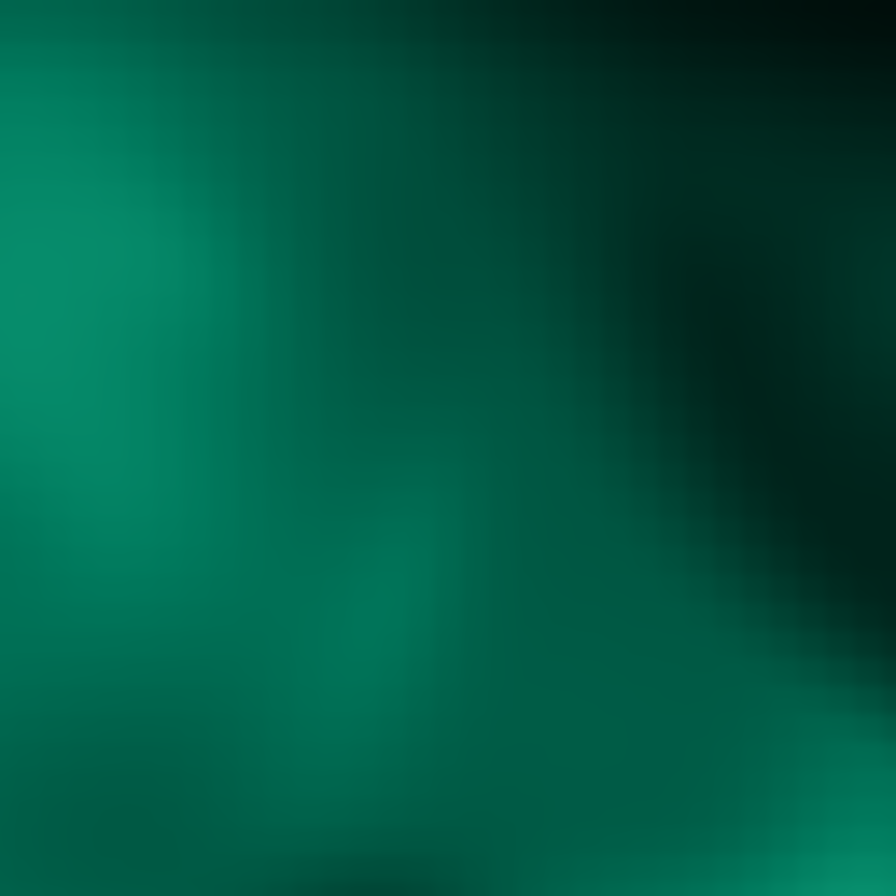
This background is drawn by a WebGL 1 fragment shader. Its source:

```glsl
precision highp float;

uniform vec2 u_resolution;

#define LEFT_LEVEL 0.47
#define RIGHT_LEVEL 0.33
#define SHADOW_DEPTH 0.20
#define TOP_FADE 0.08
#define CELL_COUNT 32.0
#define CELL_STRENGTH 0.5
#define EMERALD vec3(0.0, 1.0, 0.765)
#define HIGHLIGHT_TINT vec3(0.03, 0.0, 0.0)

// Soft elliptical glow, its long axis turned by angle
float glow(vec2 p, vec2 center, vec2 radius, float angle) {
  vec2 d = p - center;
  float c = cos(angle);
  float s = sin(angle);
  vec2 q = vec2(c * d.x + s * d.y, c * d.y - s * d.x) / radius;
  return exp(-dot(q, q));
}

// Shadow on the right, bounded by a curve that bends outward as it descends
float shadow(vec2 p) {
  float depth = 1.0 - p.y;
  float edge = 0.56 + 0.3 * depth + 0.55 * pow(depth, 4.0);
  float softness = mix(0.14, 0.23, smoothstep(0.7, 1.0, p.y));
  return smoothstep(-softness, softness, p.x - edge);
}

// Gentle stair steps along both axes
vec2 softCells(vec2 p) {
  vec2 cell = p * CELL_COUNT;
  vec2 t = fract(cell);
  vec2 stepped = smoothstep(0.25, 0.75, t);
  return (floor(cell) + mix(t, stepped, CELL_STRENGTH)) / CELL_COUNT;
}

float brightness(vec2 p) {
  float shade = shadow(p);
  float level = mix(LEFT_LEVEL, RIGHT_LEVEL, smoothstep(0.0, 0.6, p.x));

  // Left light and its rounded shoulder
  level += 0.08 * glow(p, vec2(0.03, 0.67), vec2(0.20, 0.22), 0.0);
  level += 0.045 * glow(p, vec2(0.20, 0.71), vec2(0.13, 0.08), -0.75);
  level += 0.03 * glow(p, vec2(0.15, 0.47), vec2(0.12, 0.13), 0.0);

  // Dimmer band through the upper middle
  level -= 0.045 * glow(p, vec2(0.46, 0.76), vec2(0.16, 0.22), 0.0);
  level -= 0.03 * glow(p, vec2(0.26, 0.92), vec2(0.14, 0.12), 0.0);

  // Slanted ridge below the center
  level += 0.07 * glow(p, vec2(0.41, 0.28), vec2(0.25, 0.11), 1.17);
  level += 0.03 * glow(p, vec2(0.46, 0.38), vec2(0.15, 0.06), 1.25);
  level += 0.025 * glow(p, vec2(0.24, 0.38), vec2(0.15, 0.15), 0.0);

  // Hollows along the lower edge
  level -= 0.11 * glow(p, vec2(0.08, 0.07), vec2(0.25, 0.20), 0.0);
  level -= 0.10 * glow(p, vec2(0.41, -0.02), vec2(0.14, 0.07), 0.0);
  level -= 0.03 * glow(p, vec2(0.0, 0.40), vec2(0.08, 0.10), 0.0);

  // Lower right light
  level += 0.03 * glow(p, vec2(0.64, 0.18), vec2(0.20, 0.18), 0.0);
  level += 0.15 * glow(p, vec2(0.98, 0.02), vec2(0.14, 0.20), 0.0);
  level += 0.10 * glow(p, vec2(0.85, -0.02), vec2(0.30, 0.07), 0.0);

  // Right shadow with faint light inside it
  level -= SHADOW_DEPTH * shade;
  level += 0.08 * glow(p, vec2(1.02, 0.67), vec2(0.13, 0.15), 0.0);
  level += 0.045 * glow(p, vec2(0.80, 0.81), vec2(0.18, 0.11), 0.0);

  // Darkened top and corner
  float topFade = exp(-pow((1.0 - p.y) / 0.07, 2.0));
  level -= TOP_FADE * mix(1.0, 0.5, shade) * topFade;
  level -= 0.04 * glow(p, vec2(1.0, 0.95), vec2(0.20, 0.14), 0.0);
  return clamp(level, 0.04, 1.0);
}

void main() {
  vec2 p = gl_FragCoord.xy / u_resolution;
  float level = brightness(softCells(p));
  vec3 color = EMERALD * level;
  color += HIGHLIGHT_TINT * smoothstep(0.46, 0.58, level);
  gl_FragColor = vec4(color, 1.0);
}
```
